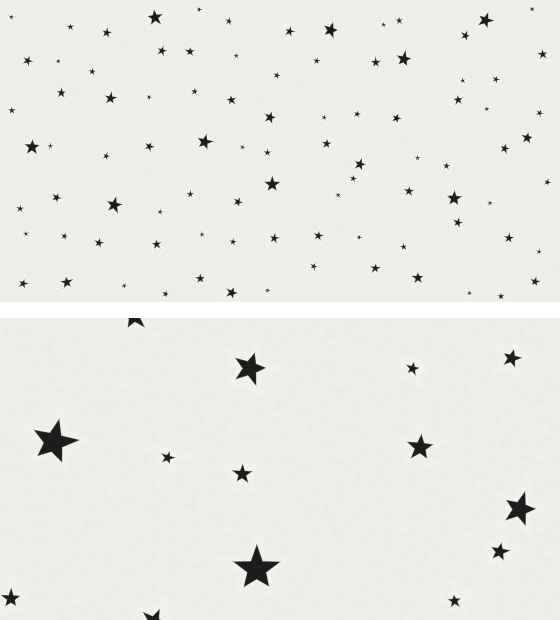
Top, the full canvas; bottom, a detail of the centre.
Reproduce this pattern procedurally as a Shadertoy shader.

```glsl
// Scattered hand-cut black stars of several sizes on warm off-white paper.

const float PI = 3.14159;

vec2 hash2(vec2 p) {
    return fract(sin(vec2(dot(p, vec2(127.1, 311.7)), dot(p, vec2(269.5, 183.3)))) * 43758.5);
}

// Signed distance to a five-pointed star whose arms differ a little in length.
float starDistance(vec2 p, float radius, vec2 seed) {
    float sector = 0.4 * PI;
    float turn = atan(p.x, p.y) + 0.5 * sector;
    float arm = floor(turn / sector);
    float a = abs(turn - (arm + 0.5) * sector);
    vec2 q = length(p) * vec2(cos(a), sin(a));
    vec2 tip = vec2(radius * mix(0.88, 1.14, hash2(seed + arm * 7.3).x), 0.0);
    vec2 notch = 0.43 * radius * vec2(cos(0.5 * sector), sin(0.5 * sector));
    vec2 edge = notch - tip;
    return dot(q - tip, normalize(vec2(edge.y, -edge.x)));
}

// Distance to the nearest scattered point, for the paper grain.
float cellular(vec2 p) {
    float nearest = 2.0;
    for (int y = -1; y <= 1; y++)
    for (int x = -1; x <= 1; x++) {
        vec2 cell = floor(p) + vec2(x, y);
        nearest = min(nearest, length(cell + hash2(cell) - p));
    }
    return nearest;
}

// Five size classes, from rare large stars to tiny specks.
float starRadius(float rank) {
    return rank < 0.10 ? 0.0255
         : rank < 0.19 ? 0.0190
         : rank < 0.49 ? 0.0148
         : rank < 0.76 ? 0.0104
         : 0.0072;
}

void mainImage(out vec4 fragColor, in vec2 fragCoord) {
    vec2 p = fragCoord / iResolution.y;
    float pixel = 1.0 / iResolution.y;

    // One star per grid cell; small stars may wander further from the centre.
    float rows = 7.0;
    vec2 cell = floor(p * rows);
    float radius = starRadius(fract(dot(cell, vec2(0.7549, 0.5698)) + 0.37));
    float reach = 0.47 - 1.14 * radius * rows;
    vec2 centre = (cell + 0.5 + reach * (2.0 * hash2(cell + 3.7) - 1.0)) / rows;

    // Slight random tilt.
    float tilt = mix(-0.15, 0.45, hash2(cell + 19.1).x);
    mat2 spin = mat2(cos(tilt), sin(tilt), -sin(tilt), cos(tilt));
    float d = starDistance(spin * (p - centre), radius, cell);

    // Paper with faint grain and a pale rim around each star.
    vec3 paper = vec3(0.93, 0.928, 0.912);
    paper += 0.018 * (0.5 - cellular(p * 150.0));
    paper += 0.015 * smoothstep(0.012, 0.0, d);

    vec3 ink = vec3(0.115, 0.112, 0.11);
    float cover = 1.0 - smoothstep(-0.8 * pixel, 0.8 * pixel, d);
    fragColor = vec4(mix(paper, ink, cover), 1.0);
}
```
